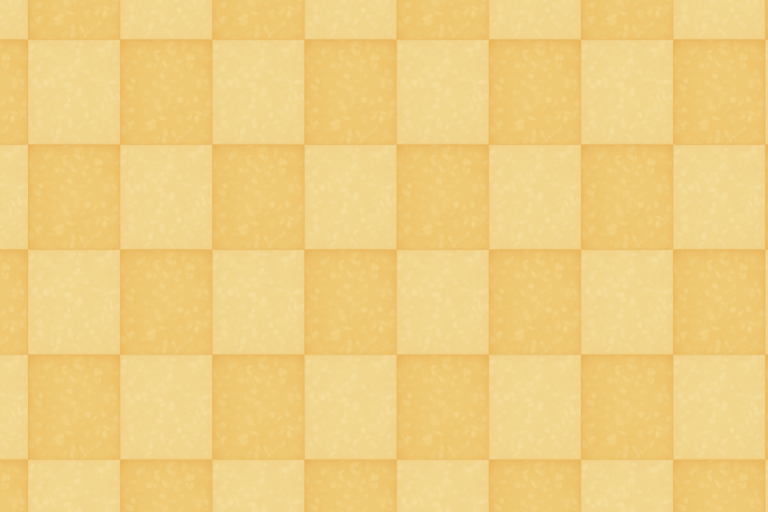
A Shadertoy shader for this pattern:

```glsl
const float PI = 3.14159265;

// Layout, in units of the canvas height
const vec2 TILE = vec2(0.18, 0.2051);
const vec2 OFFSET = vec2(0.0547, 0.1025);
const float BLOB_CELL = 0.0195;
const float EDGE_FADE = 0.011;
const float SEAM_WIDTH = 0.0012;

// Colours
const vec3 DARK_BASE = vec3(0.936, 0.786, 0.446);
const vec3 DARK_SPOT = vec3(0.950, 0.836, 0.535);
const vec3 LIGHT_BASE = vec3(0.946, 0.838, 0.553);
const vec3 LIGHT_SPOT = vec3(0.960, 0.868, 0.615);
const vec3 AMBER = vec3(0.915, 0.700, 0.340);

// Edge shading strengths
const vec2 DARK_EDGE_LOW = vec2(0.60, 0.25);
const vec2 DARK_EDGE_HIGH = vec2(0.50, 0.65);
const float LIGHT_EDGE = 0.13;
const float SEAM_STRENGTH = 0.28;

float hash(vec2 p) {
    return fract(sin(dot(p, vec2(127.1, 311.7))) * 43758.5453);
}

float noise(vec2 p) {
    vec2 i = floor(p);
    vec2 f = fract(p);
    f = f * f * (3.0 - 2.0 * f);
    float low = mix(hash(i), hash(i + vec2(1.0, 0.0)), f.x);
    float high = mix(hash(i + vec2(0.0, 1.0)), hash(i + 1.0), f.x);
    return mix(low, high, f.y);
}

// Soft ellipses scattered one per grid cell
float blobs(vec2 p, float seed) {
    vec2 cell = floor(p);
    float cover = 0.0;
    for (int y = -1; y <= 1; y++) {
        for (int x = -1; x <= 1; x++) {
            vec2 id = cell + vec2(x, y);
            vec2 key = id + seed;
            vec2 centre = id + vec2(hash(key), hash(key + 17.3));
            float angle = PI * hash(key + 31.7);
            float c = cos(angle);
            float s = sin(angle);
            vec2 radii = vec2(mix(0.30, 0.60, hash(key + 47.9)),
                              mix(0.20, 0.42, hash(key + 59.1)));
            float d = length(mat2(c, -s, s, c) * (p - centre) / radii);
            float strength = mix(0.2, 1.0, hash(key + 73.3));
            cover = max(cover, strength * (1.0 - smoothstep(0.5, 1.05, d)));
        }
    }
    return cover;
}

// Large blobs, small flecks and a faint cloudiness
float mottle(vec2 p, float seed) {
    float large = blobs(p / BLOB_CELL, seed);
    float small = blobs(p / (0.55 * BLOB_CELL), seed + 9.0);
    float cloud = noise(p / (1.6 * BLOB_CELL) + seed) - 0.5;
    return 0.75 * large + 0.25 * small + 0.35 * cloud;
}

void mainImage(out vec4 fragColor, in vec2 fragCoord) {
    float pixel = 1.0 / iResolution.y;
    vec2 grid = (fragCoord * pixel - OFFSET) / TILE;
    vec2 local = fract(grid) * TILE;
    vec2 remaining = TILE - local;

    // Both kinds of tile
    vec3 dark = mix(DARK_BASE, DARK_SPOT, mottle(local, 3.0));
    vec3 light = mix(LIGHT_BASE, LIGHT_SPOT, mottle(local, 41.0));

    // Amber shading toward the edges, uneven like a stain
    vec2 fadeLow = exp(-local / EDGE_FADE);
    vec2 fadeHigh = exp(-remaining / EDGE_FADE);
    vec2 sides = DARK_EDGE_LOW * fadeLow + DARK_EDGE_HIGH * fadeHigh;
    float stain = mix(0.75, 1.15, noise(local / BLOB_CELL + 5.0));
    dark = mix(dark, AMBER, clamp((sides.x + sides.y) * stain, 0.0, 0.85));
    float lightFade = max(max(fadeLow.x, fadeLow.y), max(fadeHigh.x, fadeHigh.y));
    light = mix(light, AMBER, LIGHT_EDGE * lightFade * stain);

    // Checker with smoothed borders
    vec2 side = clamp(sin(PI * grid) * TILE / (0.5 * PI * pixel), -1.0, 1.0);
    vec3 color = mix(light, dark, 0.5 + 0.5 * side.x * side.y);

    // Thin seam, stronger along the rows
    vec2 toEdge = min(local, remaining);
    vec2 seam = 1.0 - smoothstep(vec2(0.0), vec2(SEAM_WIDTH + pixel), toEdge);
    color = mix(color, AMBER, SEAM_STRENGTH * max(0.5 * seam.x, seam.y));

    fragColor = vec4(color, 1.0);
}
```
